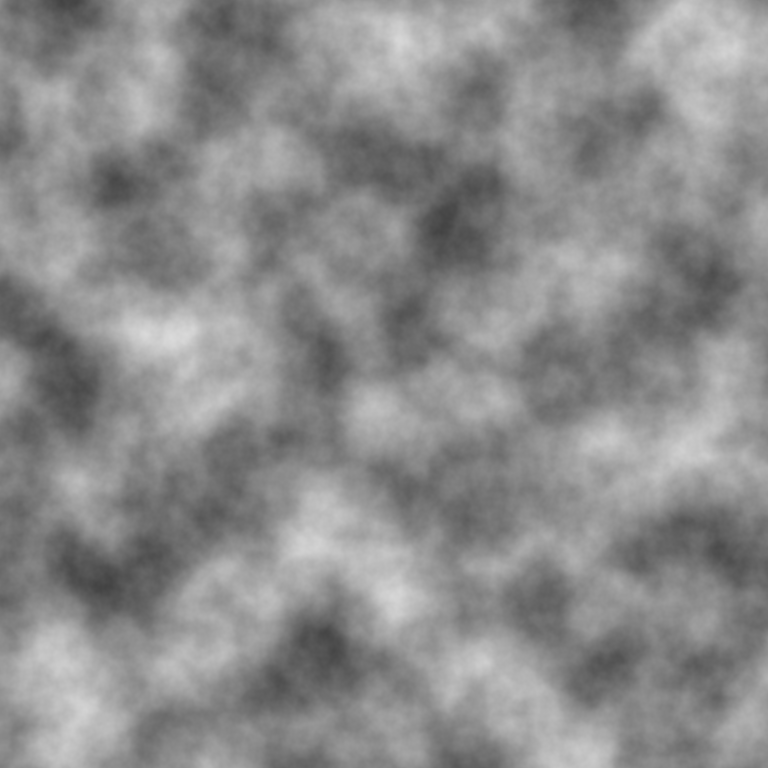
This texture is drawn by a WebGL 2 fragment shader. Its source:

```glsl
#version 300 es
precision highp float;
// Soft grey cloud texture: fractal gradient noise around a mid grey.

uniform vec2 u_resolution;
out vec4 fragColor;

const float BASE_CELLS = 6.0;    // noise cells across the canvas
const int   OCTAVES    = 6;
const float GAIN       = 0.5;    // amplitude ratio between octaves
const float LACUNARITY = 2.0;    // frequency ratio between octaves
const float MEAN_GREY  = 0.54;
const float CONTRAST   = 0.43;
const vec2  OCTAVE_SHIFT = vec2(17.37, 9.71);
const float TAU = 6.2831853;

// Integer hash of a lattice point, in 0..1
float hash(ivec2 cell) {
    uvec2 q = uvec2(cell + 4096) * uvec2(1597u, 3571u);
    uint h = (q.x ^ (q.y << 8)) + q.y;
    h = (h ^ (h >> 15)) * 73471u;
    h = (h ^ (h >> 13)) * 98321u;
    h ^= h >> 16;
    return float(h & 65535u) / 65536.0;
}

// Slope contribution of one lattice corner
float cornerSlope(ivec2 cell, vec2 offset) {
    float angle = TAU * hash(cell);
    return dot(vec2(cos(angle), sin(angle)), offset);
}

// Gradient noise with a quintic blend, centred on zero
float gradientNoise(vec2 p) {
    ivec2 cell = ivec2(floor(p));
    vec2 f = fract(p);
    vec2 blend = f * f * f * (f * (f * 6.0 - 15.0) + 10.0);
    float bottom = mix(cornerSlope(cell, f),
                       cornerSlope(cell + ivec2(1, 0), f - vec2(1.0, 0.0)), blend.x);
    float top = mix(cornerSlope(cell + ivec2(0, 1), f - vec2(0.0, 1.0)),
                    cornerSlope(cell + ivec2(1, 1), f - vec2(1.0, 1.0)), blend.x);
    return mix(bottom, top, blend.y);
}

// Sum of octaves, each shifted so the lattices do not line up
float cloudNoise(vec2 p) {
    float sum = 0.0;
    float amplitude = 1.0;
    for (int i = 0; i < OCTAVES; i++) {
        sum += amplitude * gradientNoise(p);
        p = p * LACUNARITY + OCTAVE_SHIFT;
        amplitude *= GAIN;
    }
    return sum;
}

void main() {
    vec2 uv = gl_FragCoord.xy / u_resolution;
    float grey = MEAN_GREY + CONTRAST * cloudNoise(uv * BASE_CELLS);
    fragColor = vec4(vec3(clamp(grey, 0.0, 1.0)), 1.0);
}
```
